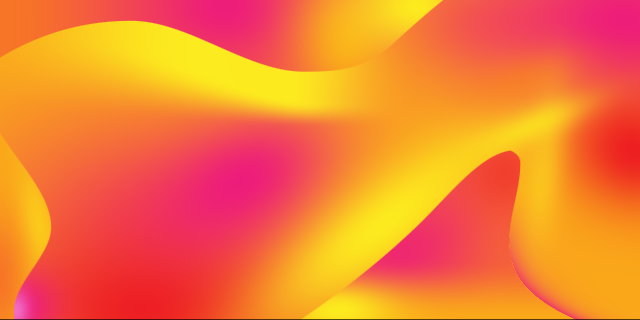
Give the GLSL for this background, as a WebGL 2 fragment shader.

```glsl
#version 300 es
precision highp float;
// Flowing folds of yellow, orange, red and pink.
// Each sheet is a stack of soft elliptical glows; Hermite curves cut
// the sheets apart along crisp, anti-aliased edges.

#define RIBBON_SOFT_LEFT 0.13
#define RIBBON_SOFT_RIGHT 0.04
#define RIM_WIDTH 0.05
#define RIM_STRENGTH 0.85
#define BASE_LINE 0.0026

uniform vec2 u_resolution;
out vec4 fragColor;

const vec3 YELLOW = vec3(0.99, 0.92, 0.12);
const vec3 AMBER  = vec3(0.98, 0.66, 0.10);
const vec3 ORANGE = vec3(0.97, 0.46, 0.15);
const vec3 CORAL  = vec3(0.95, 0.30, 0.30);
const vec3 RED    = vec3(0.93, 0.12, 0.13);
const vec3 PINK   = vec3(0.93, 0.11, 0.48);
const vec3 LILAC  = vec3(0.95, 0.50, 0.85);

// Soft ellipse: 1 at its center, fading out over the radii.
float glow(vec2 p, vec2 center, vec2 radii, float angle) {
    float c = cos(angle), s = sin(angle);
    vec2 d = p - center;
    vec2 q = vec2(c * d.x + s * d.y, c * d.y - s * d.x) / radii;
    return exp(-dot(q, q));
}

// Cubic from a to b (position, value) with end slopes, straight beyond b.
float hermite(float x, vec2 a, vec2 b, float slopeA, float slopeB) {
    float h = b.x - a.x;
    float t = clamp((x - a.x) / h, 0.0, 1.0);
    float u = 1.0 - t;
    return a.y * u * u * (1.0 + 2.0 * t) + b.y * t * t * (3.0 - 2.0 * t)
         + h * t * u * (slopeA * u - slopeB * t) + slopeB * max(x - b.x, 0.0);
}

// Coverage of the side where d is positive.
float cover(float d) {
    return clamp(d / max(fwidth(d), 1e-5) + 0.5, 0.0, 1.0);
}

// Fold outlines.
float crestHeight(float x) {
    if (x < 0.41) return hermite(x, vec2(0.0, 0.82), vec2(0.41, 0.935), 0.6, 0.0);
    if (x < 0.95) return hermite(x, vec2(0.41, 0.935), vec2(0.95, 0.776), 0.0, 0.0);
    if (x < 1.224) return hermite(x, vec2(0.95, 0.776), vec2(1.224, 0.86), 0.0, 0.9);
    return hermite(x, vec2(1.224, 0.86), vec2(1.385, 1.0), 0.9, 0.8);
}

float leftFoldX(float y) {
    if (y < 0.29) return hermite(y, vec2(0.03, 0.044), vec2(0.29, 0.16), 0.0, 0.0);
    return hermite(y, vec2(0.29, 0.16), vec2(0.6, -0.01), 0.0, -0.6);
}

float finSlopeY(float x) {
    if (x < 1.3) return hermite(x, vec2(0.9375, 0.0), vec2(1.3, 0.29), 0.68, 0.95);
    return hermite(x, vec2(1.3, 0.29), vec2(1.6, 0.53), 0.95, 0.1);
}

float finSideX(float y) {
    if (y < 0.25) return hermite(y, vec2(0.0, 1.8), vec2(0.25, 1.592), -2.2, 0.0);
    if (y < 0.49) return hermite(y, vec2(0.25, 1.592), vec2(0.49, 1.626), 0.0, 0.0);
    return hermite(y, vec2(0.49, 1.626), vec2(0.53, 1.595), 0.0, -2.0);
}

vec3 bodySheet(vec2 p) {
    // Warm hollow at the lower left
    vec3 col = mix(AMBER, CORAL, glow(p, vec2(0.47, 0.32), vec2(0.52, 0.35), 0.0));
    col = mix(col, RED, glow(p, vec2(0.45, 0.03), vec2(0.42, 0.24), 0.0));
    col = mix(col, PINK, glow(p, vec2(0.75, 0.43), vec2(0.30, 0.18), 0.5));
    col = mix(col, PINK, glow(p, vec2(0.07, 0.04), vec2(0.12), 0.0));
    col = mix(col, LILAC, 0.8 * glow(p, vec2(0.05, 0.03), vec2(0.04, 0.06), 0.0));

    // Yellow ribbon below the crest
    float along = smoothstep(0.2, 1.0, p.x);
    float lower = mix(0.76, 0.64, along);
    float soft = mix(RIBBON_SOFT_LEFT, RIBBON_SOFT_RIGHT, along);
    float ribbon = smoothstep(lower - soft, lower + soft, p.y);
    ribbon *= smoothstep(-0.15, 0.6, p.x) * (1.0 - smoothstep(0.9, 1.3, p.x));
    col = mix(col, YELLOW, ribbon);

    // Pink and red corner
    col = mix(col, CORAL, 0.65 * glow(p, vec2(1.5, 0.93), vec2(0.27, 0.17), 0.0));
    col = mix(col, PINK, glow(p, vec2(1.95, 0.93), vec2(0.45, 0.28), 0.0));
    col = mix(col, RED, glow(p, vec2(1.98, 0.53), vec2(0.21, 0.18), -0.4));
    col = mix(col, ORANGE, 0.8 * glow(p, vec2(1.63, 0.74), vec2(0.18, 0.08), 0.3));

    // Bright ridge that climbs, then turns down
    col = mix(col, YELLOW, glow(p, vec2(1.2, 0.30), vec2(0.45, 0.135), 0.64));
    col = mix(col, YELLOW, 0.75 * glow(p, vec2(1.66, 0.605), vec2(0.20, 0.05), 0.4));
    return mix(col, YELLOW, 0.5 * glow(p, vec2(1.70, 0.46), vec2(0.24, 0.06), 1.45));
}

vec3 crestSheet(vec2 p) {
    vec3 col = mix(ORANGE, CORAL, smoothstep(0.0, 0.5, p.x));
    col = mix(col, PINK, glow(p, vec2(0.72, 0.98), vec2(0.25, 0.16), 0.0));
    col = mix(col, AMBER, glow(p, vec2(1.08, 0.86), vec2(0.17, 0.22), 0.0));
    return mix(col, YELLOW, glow(p, vec2(1.3, 0.98), vec2(0.22, 0.15), 0.0));
}

vec3 finSheet(vec2 p) {
    vec3 col = mix(CORAL, ORANGE, 0.5 * smoothstep(1.35, 1.6, p.x));
    col = mix(col, PINK, 0.75 * glow(p, vec2(1.25, 0.21), vec2(0.20, 0.13), 0.4));
    col = mix(col, RED, 0.5 * glow(p, vec2(1.58, 0.46), vec2(0.12), 0.0));
    col = mix(col, AMBER, 1.0 - smoothstep(0.0, 0.19, p.y));
    return mix(col, YELLOW, glow(p, vec2(1.06, 0.03), vec2(0.17, 0.08), 0.0));
}

vec3 leftSheet(vec2 p) {
    vec3 col = mix(AMBER, ORANGE, glow(p, vec2(0.0, 0.13), vec2(0.08, 0.2), 0.0));
    return mix(col, YELLOW, 0.5 * glow(p, vec2(0.12, 0.30), vec2(0.05, 0.17), 0.2));
}

void main() {
    vec2 p = gl_FragCoord.xy / u_resolution.y;
    float side = p.x - finSideX(p.y);
    vec3 col = bodySheet(p);
    float rim = exp(-max(side, 0.0) / RIM_WIDTH) * (1.0 - smoothstep(0.05, 0.42, p.y));
    col = mix(col, PINK, RIM_STRENGTH * rim * step(0.0, side));
    col = mix(col, leftSheet(p), cover(leftFoldX(p.y) - p.x));
    col = mix(col, finSheet(p), cover(finSlopeY(p.x) - p.y) * cover(-side));
    col = mix(col, crestSheet(p), cover(p.y - crestHeight(p.x)));
    // Thin dark base line
    col *= mix(0.2, 1.0, cover(p.y - BASE_LINE));
    fragColor = vec4(col, 1.0);
}
```
